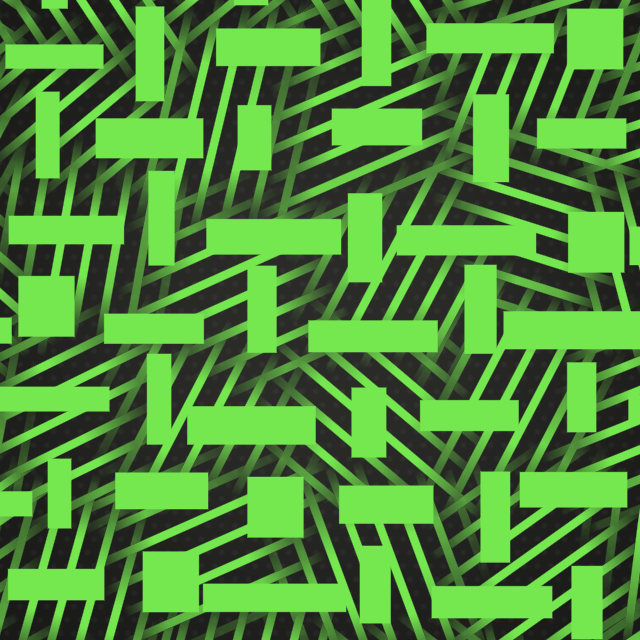
Reproduce this pattern procedurally as a Shadertoy shader.

```glsl
// Flat green blocks over woven patches of fading diagonal stripes on a dark dotted ground.
#define BLOCK_GRID vec2(6.0, 7.0)
#define PATCH_COUNT 4.2
#define STRIPE_PERIOD 0.043
#define STRIPE_WIDTH 0.0132
#define FADE_START -0.045
#define FADE_END 0.055
#define DOT_PERIOD 0.021
#define GREEN vec3(0.46, 0.91, 0.31)
#define GROUND_CENTRE vec3(0.165, 0.168, 0.155)
#define GROUND_EDGE vec3(0.098, 0.100, 0.092)

vec2 hash2(vec2 p) {
    vec3 h = fract(p.xyx * vec3(0.1031, 0.1030, 0.0973) + 0.37);
    h += dot(h, h.yzx + 33.33);
    return fract((h.xx + h.yz) * h.zy);
}

vec2 patchCentre(vec2 cell) {
    return (cell + 0.5 + 0.55 * (hash2(cell) - 0.5)) / PATCH_COUNT;
}

// Distance from q to the border of a patch, positive inside.
float patchBorder(vec2 q, vec2 cell, vec2 centre) {
    float border = 1.0;
    for (int j = -1; j <= 1; j++)
    for (int i = -1; i <= 1; i++) {
        if (i == 0 && j == 0) continue;
        vec2 other = patchCentre(cell + vec2(i, j));
        border = min(border, dot(0.5 * (centre + other) - q, normalize(other - centre)));
    }
    return border;
}

// Parallel bars per patch; each bar fades out along its own centre line.
float stripes(vec2 p, float px) {
    float ink = 0.0;
    vec2 home = floor(p * PATCH_COUNT);
    for (int j = -1; j <= 1; j++)
    for (int i = -1; i <= 1; i++) {
        vec2 cell = home + vec2(i, j);
        vec2 centre = patchCentre(cell);
        vec2 rnd = hash2(cell + 71.0);
        bool steep = mod(cell.x + cell.y, 2.0) < 0.5;
        float angle = radians((steep ? 70.0 : 28.0) + 28.0 * (rnd.x - 0.5));
        angle *= rnd.y < 0.5 ? -1.0 : 1.0;
        vec2 normal = vec2(-sin(angle), cos(angle));

        float across = dot(p - centre, normal);
        float index = floor(across / STRIPE_PERIOD);
        float offset = across - (index + 0.5) * STRIPE_PERIOD;
        float bar = clamp(0.5 + (0.5 * STRIPE_WIDTH - abs(offset)) / px, 0.0, 1.0);
        if (bar <= 0.0) continue;

        float border = patchBorder(p - normal * offset, cell, centre);
        border += 0.035 * (hash2(cell * 3.0 + index).x - 0.5);
        float fade = clamp((border - FADE_START) / (FADE_END - FADE_START), 0.0, 1.0);
        ink = max(ink, bar * fade);
    }
    return ink;
}

// Wide and tall blocks alternate like a checkerboard, with a few squarish ones.
float blocks(vec2 p, float px) {
    float ink = 0.0;
    vec2 home = floor(p * BLOCK_GRID);
    for (int j = -1; j <= 1; j++)
    for (int i = -1; i <= 1; i++) {
        vec2 cell = home + vec2(i, j);
        vec2 size = hash2(cell + 19.0);
        vec2 shift = (hash2(cell + 43.0) - 0.5) * vec2(0.05, 0.055);
        bool wide = mod(cell.x + cell.y, 2.0) < 0.5;
        vec2 extent = wide ? mix(vec2(0.135, 0.038), vec2(0.225, 0.066), size)
                           : mix(vec2(0.034, 0.100), vec2(0.058, 0.165), size);
        if (!wide && hash2(cell + 87.0).x > 0.84) extent = vec2(0.088, 0.095);
        vec2 d = abs(p - (cell + 0.5) / BLOCK_GRID - shift) - 0.5 * extent;
        ink = max(ink, clamp(0.5 - max(d.x, d.y) / px, 0.0, 1.0));
    }
    return ink;
}

// Dark vignette with a faint staggered dot screen.
vec3 ground(vec2 p, vec2 middle) {
    vec3 tone = mix(GROUND_CENTRE, GROUND_EDGE, smoothstep(0.1, 0.72, length(p - middle)));
    vec2 g = p / DOT_PERIOD;
    g.x += 0.5 * mod(floor(g.y), 2.0);
    float spot = 1.0 - smoothstep(0.08, 0.32, length(fract(g) - 0.5));
    return tone + 0.03 * spot;
}

void mainImage(out vec4 fragColor, in vec2 fragCoord) {
    vec2 p = fragCoord / iResolution.y;
    float px = 1.3 / iResolution.y;
    vec3 color = ground(p, 0.5 * iResolution.xy / iResolution.y);
    color = mix(color, GREEN, stripes(p, px));
    color = mix(color, GREEN, blocks(p, px));
    fragColor = vec4(color, 1.0);
}
```
